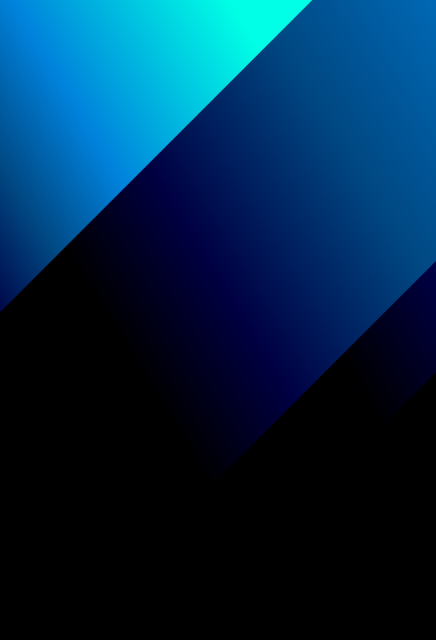
This background is drawn by a Shadertoy shader. Its source:

```glsl
// Three diagonal panels stacked from the upper left over a black ground.
// Each panel is cut by a 45 degree edge and filled with one shared colour
// ramp (black, navy, teal, azure, cyan) that runs along a tilted axis.

// Colour ramp
const vec3 BLACK = vec3(0.0, 0.0, 0.003);
const vec3 NAVY  = vec3(0.0, 0.0, 0.26);
const vec3 TEAL  = vec3(0.0, 0.28, 0.51);
const vec3 AZURE = vec3(0.0, 0.51, 0.86);
const vec3 CYAN  = vec3(0.0, 1.0, 0.90);

// Panel edges: x + depth, in canvas heights, with depth measured from the top
const float EDGE_TOP    = 0.488;
const float EDGE_MIDDLE = 1.089;
const float EDGE_LOW    = 1.263;

// Axis along which the ramps brighten
const vec2 RAMP_AXIS = vec2(0.853, -0.522);

// Ramp positions of black, navy, teal and azure; cyan follows separately
const vec4 STOPS_TOP    = vec4(-0.400, -0.267, -0.135, 0.013);
const vec4 STOPS_MIDDLE = vec4(-0.117, 0.064, 0.339, 0.768);
const vec4 STOPS_LOW    = vec4(0.163, 0.352, 0.630, 1.050);
const float CYAN_TOP    = 0.306;
const float CYAN_BEYOND = 1.500;

float between(float start, float end, float t) {
    return clamp((t - start) / (end - start), 0.0, 1.0);
}

// Piecewise linear ramp through the five colours
vec3 ramp(float t, vec4 stops, float cyanStop) {
    vec3 color = mix(BLACK, NAVY, between(stops.x, stops.y, t));
    color = mix(color, TEAL, between(stops.y, stops.z, t));
    color = mix(color, AZURE, between(stops.z, stops.w, t));
    return mix(color, CYAN, between(stops.w, cyanStop, t));
}

// Coverage of the half plane above a diagonal edge
float above(float edge, float diagonal, float softness) {
    return 1.0 - smoothstep(-softness, softness, diagonal - edge);
}

void mainImage(out vec4 fragColor, in vec2 fragCoord) {
    // Canvas heights, measured down from the upper left corner
    vec2 p = vec2(fragCoord.x, iResolution.y - fragCoord.y) / iResolution.y;
    float diagonal = p.x + p.y;
    float t = dot(p, RAMP_AXIS);
    float softness = 1.0 / iResolution.y;

    // Panels from back to front
    vec3 color = BLACK;
    color = mix(color, ramp(t, STOPS_LOW, CYAN_BEYOND), above(EDGE_LOW, diagonal, softness));
    color = mix(color, ramp(t, STOPS_MIDDLE, CYAN_BEYOND), above(EDGE_MIDDLE, diagonal, softness));
    color = mix(color, ramp(t, STOPS_TOP, CYAN_TOP), above(EDGE_TOP, diagonal, softness));

    fragColor = vec4(color, 1.0);
}
```
